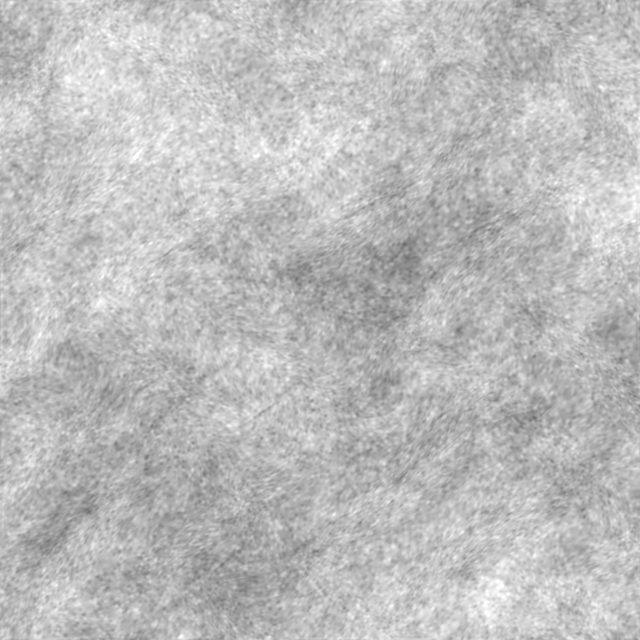
This texture is drawn by a Shadertoy shader. Its source:

```glsl
// Pale grey weathered stone: drifting diagonal clouds, fine grain and faint creases.

const float MEAN_GREY      = 0.746;
const float GRAIN_ANGLE    = 0.66;   // direction of the drift, radians
const float CREASE_ANGLE   = 0.48;
const float BASE_FREQUENCY = 3.3;    // broadest clouds per canvas height
const float BROAD_STRETCH  = 1.8;
const float FINE_STRETCH   = 1.2;
const float WARP           = 0.012;
const float WISP_STRENGTH  = 0.085;
const float CREASE_STRENGTH = 0.12;
const float CREASE_WIDTH   = 0.0028;
const float BORDER_WIDTH   = 0.010;
const float BORDER_STRENGTH = 0.035;

// Contrast of each octave, from broad clouds to grain
const int OCTAVES = 7;
const float CONTRAST[OCTAVES] = float[](0.034, 0.026, 0.022, 0.020, 0.021, 0.025, 0.040);

// Long creases: centre x, centre y, half length
const int CREASES = 4;
const vec3 CREASE[CREASES] = vec3[](
    vec3(0.83, 0.68, 0.19), vec3(0.57, 0.68, 0.09),
    vec3(0.41, 0.36, 0.07), vec3(0.28, 0.62, 0.08));

vec3 hash3(vec2 cell) {
    vec3 h = fract(cell.xyx * vec3(0.1031, 0.1030, 0.0973));
    h += dot(h, h.yxz + 33.33);
    return fract((h.xxy + h.yzz) * h.zyx);
}

mat2 rotation(float angle) {
    float c = cos(angle), s = sin(angle);
    return mat2(c, -s, s, c);
}

// Cellular noise: one soft light or dark blob per cell, unit deviation
float blobNoise(vec2 p, float seed) {
    vec2 cell = floor(p), local = p - cell;
    float sum = 0.0;
    for (int j = -1; j <= 1; j++) {
        for (int i = -1; i <= 1; i++) {
            vec2 neighbour = vec2(i, j);
            vec3 h = hash3(cell + neighbour + seed * 37.0);
            vec2 d = neighbour + h.xy - local;
            float fall = max(0.0, 1.0 - dot(d, d));
            sum += (2.0 * h.z - 1.0) * fall * fall;
        }
    }
    return 2.18 * sum;
}

// Layered sines that bend the drift
vec2 bend(vec2 p) {
    vec2 w = sin(p.yx * vec2(13.0, 11.0) + vec2(0.7, 2.1));
    w += 0.5 * sin(p.yx * vec2(31.0, 27.0) + 3.0 * w.yx);
    return p + WARP * w;
}

// Clouds, mottling and grain
float clouds(vec2 p) {
    float sum = 0.0, frequency = BASE_FREQUENCY;
    for (int i = 0; i < OCTAVES; i++) {
        float fineness = float(i) / float(OCTAVES - 1);
        float stretch = sqrt(mix(BROAD_STRETCH, FINE_STRETCH, fineness));
        vec2 q = p * vec2(1.0 / stretch, stretch) * frequency;
        sum += CONTRAST[i] * blobNoise(q, float(i) + 1.0);
        frequency *= 2.0;
    }
    return sum;
}

// Embossed profile: dark on one side, light on the other
float emboss(float d) {
    return d * exp(-d * d);
}

// Patches of short wisps along the drift
float wisps(vec2 p) {
    float patches = smoothstep(0.5, 1.6, blobNoise(p * vec2(5.0, 8.0), 11.0));
    float ridge = blobNoise(p * vec2(20.0, 62.0), 12.0);
    return patches * emboss(ridge * 2.5);
}

// Long broken creases
float creases(vec2 uv) {
    float sum = 0.0;
    for (int i = 0; i < CREASES; i++) {
        vec2 q = rotation(CREASE_ANGLE) * (uv - CREASE[i].xy);
        float wobble = 0.004 * sin(q.x * 23.0 + float(i)) + 0.0025 * blobNoise(q * 30.0, 14.0);
        float d = (q.y + wobble) / CREASE_WIDTH;
        float ends = 1.0 - smoothstep(0.5, 1.0, abs(q.x) / CREASE[i].z);
        float broken = smoothstep(-0.8, 0.9, blobNoise(vec2(q.x * 26.0, float(i)), 15.0));
        sum += ends * broken * (emboss(d) - 0.5 * exp(-d * d));
    }
    return sum;
}

// Thin streaks that follow the canvas border
float border(vec2 uv, vec2 size) {
    vec2 inset = min(uv, size - uv);
    float edge = min(inset.x, inset.y);
    float along = inset.x < inset.y ? uv.y : uv.x;
    float streak = blobNoise(vec2(along * 22.0, edge * 240.0), 16.0);
    return streak * (1.0 - smoothstep(0.0, BORDER_WIDTH, edge));
}

void mainImage(out vec4 fragColor, in vec2 fragCoord) {
    vec2 uv = fragCoord / iResolution.y;
    vec2 size = iResolution.xy / iResolution.y;
    vec2 p = rotation(GRAIN_ANGLE) * bend(uv);

    float grey = MEAN_GREY + clouds(p);
    grey += WISP_STRENGTH * wisps(p);
    grey += CREASE_STRENGTH * creases(uv);
    grey += BORDER_STRENGTH * border(uv, size);

    fragColor = vec4(vec3(clamp(grey, 0.0, 1.0)), 1.0);
}
```
